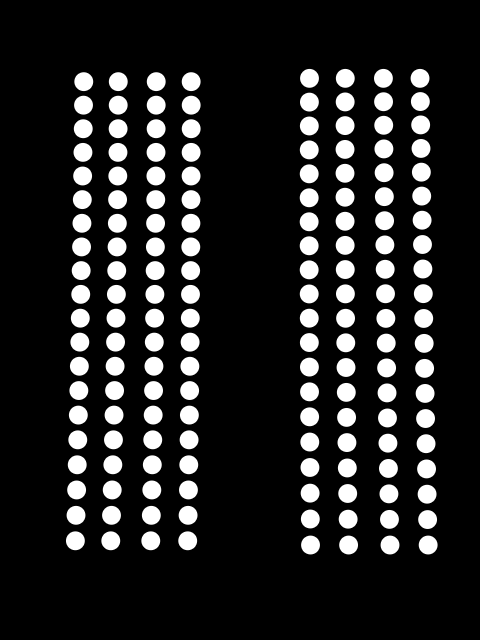
A WebGL 2 fragment shader for this pattern:

```glsl
#version 300 es
precision highp float;

#define COLUMNS 8
#define ROWS 20
#define DOT_RADIUS 0.0147
#define LEFT_ROWS vec3(0.1276, 0.6862, 0.0312)
#define RIGHT_ROWS vec3(0.1224, 0.6940, 0.0352)
#define RIPPLE 0.0016
#define RIPPLE_FADE 0.0009
#define DOT_COLOR vec3(1.0)
#define BACKGROUND vec3(0.0)

uniform vec2 u_resolution;
out vec4 fragColor;

const float TAU = 6.2831853;

// Each column's x: start, slope and bend from top to bottom
const vec3 columnCurve[COLUMNS] = vec3[COLUMNS](
    vec3(0.1309, -0.0072, -0.0059),
    vec3(0.1848, -0.0013, -0.0104),
    vec3(0.2441, -0.0007, -0.0078),
    vec3(0.2987,  0.0007, -0.0061),
    vec3(0.4836, -0.0033,  0.0049),
    vec3(0.5395, -0.0039,  0.0091),
    vec3(0.5991,  0.0038,  0.0065),
    vec3(0.6563,  0.0091,  0.0036)
);

float quadratic(vec3 k, float t) {
    return k.x + t * (k.y + t * k.z);
}

// Dot center in canvas heights, measured from the upper left
vec2 dotCenter(int column, int row) {
    float t = float(row) / float(ROWS - 1);
    bool rightBlock = column >= COLUMNS / 2;
    float fade = rightBlock ? RIPPLE_FADE * float(column - COLUMNS / 2) : 0.0;
    float y = quadratic(rightBlock ? RIGHT_ROWS : LEFT_ROWS, t);
    y += (RIPPLE - fade) * sin(TAU * t);
    return vec2(quadratic(columnCurve[column], t), y);
}

void main() {
    vec2 p = gl_FragCoord.xy / u_resolution.y;
    p.y = 1.0 - p.y;

    // Distance to the nearest dot center
    float nearest = 1.0;
    for (int column = 0; column < COLUMNS; column++) {
        for (int row = 0; row < ROWS; row++) {
            nearest = min(nearest, distance(p, dotCenter(column, row)));
        }
    }

    // One pixel of edge smoothing
    float coverage = clamp(0.5 - (nearest - DOT_RADIUS) * u_resolution.y, 0.0, 1.0);
    fragColor = vec4(mix(BACKGROUND, DOT_COLOR, coverage), 1.0);
}
```
